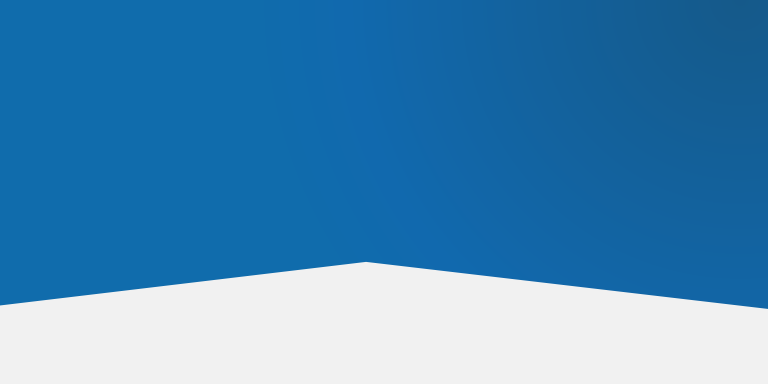
A WebGL 1 fragment shader for this background:

```glsl
precision highp float;

uniform vec2 u_resolution;

#define DEEP_BLUE vec3(0.082, 0.350, 0.540)
#define RICH_BLUE vec3(0.067, 0.412, 0.682)
#define FLAT_BLUE vec3(0.061, 0.422, 0.675)
#define PAPER vec3(0.945)
#define SHADE_CENTER vec2(0.964, 1.0)
#define RICH_RADIUS 1.02
#define FLAT_RADIUS 1.25
#define PEAK vec2(0.4766, 0.3180)
#define LEFT_HEIGHT 0.2045
#define RIGHT_HEIGHT 0.1955

// Radial blend from the dark corner through rich blue to the flat side
vec3 skyColor(vec2 uv, float aspect) {
  float radius = length((uv - SHADE_CENTER) * vec2(aspect, 1.0));
  vec3 color = mix(DEEP_BLUE, RICH_BLUE, clamp(radius / RICH_RADIUS, 0.0, 1.0));
  float flatness = clamp((radius - RICH_RADIUS) / (FLAT_RADIUS - RICH_RADIUS), 0.0, 1.0);
  return mix(color, FLAT_BLUE, flatness);
}

// Height of the two straight slopes meeting at the peak
float roofHeight(float x) {
  float leftSlope = mix(LEFT_HEIGHT, PEAK.y, x / PEAK.x);
  float rightSlope = mix(PEAK.y, RIGHT_HEIGHT, (x - PEAK.x) / (1.0 - PEAK.x));
  return min(leftSlope, rightSlope);
}

void main() {
  vec2 uv = gl_FragCoord.xy / u_resolution;
  float aspect = u_resolution.x / u_resolution.y;
  vec3 color = skyColor(uv, aspect);

  // Pale foreground with an edge one pixel soft
  float coverage = clamp((roofHeight(uv.x) - uv.y) * u_resolution.y + 0.5, 0.0, 1.0);
  gl_FragColor = vec4(mix(color, PAPER, coverage), 1.0);
}
```
